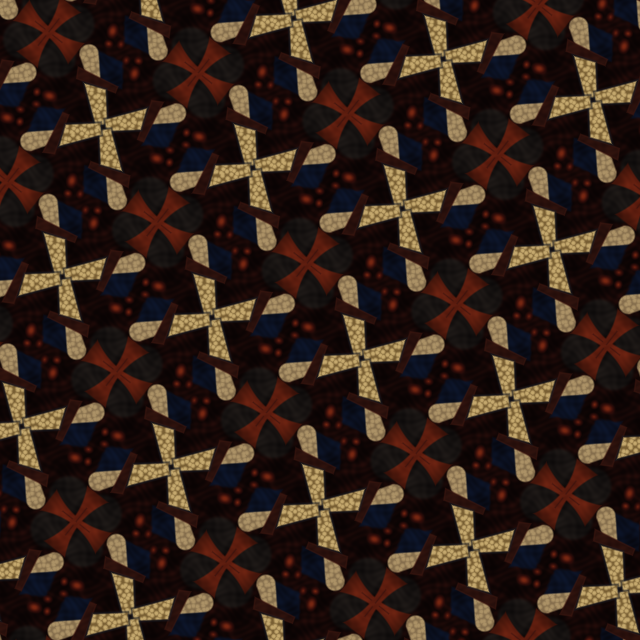
A WebGL 1 fragment shader for this pattern:

```glsl
precision highp float;
// Tilted square lattice of four-armed cream pinwheels, with rust crosses at the
// cell corners, on a dark ground of slate discs, navy patches and red berries.
// One arm of each figure is a distance function, turned four times per cell.

uniform vec2 u_resolution;

const float CELL = 0.2423;                  // lattice step, in canvas heights
const float TILT = 0.266;                   // lattice turn, clockwise radians
const vec2 STAR_CENTRE = vec2(0.5651, 0.4401);
const float TAU = 6.28318;

vec2 hash2(vec2 p) {
  vec2 k = vec2(dot(p, vec2(127.1, 311.7)), dot(p, vec2(269.5, 183.3)));
  return fract(sin(k) * 4375.85);
}

// Distance to the nearest scattered point.
float cellular(vec2 p) {
  vec2 base = floor(p);
  float nearest = 2.0;
  for (int j = -1; j <= 1; j++) {
    for (int i = -1; i <= 1; i++) {
      vec2 site = base + vec2(float(i), float(j));
      nearest = min(nearest, length(site + hash2(site) - p));
    }
  }
  return nearest;
}

// Layered sines with whole frequencies, so they join across cell borders.
float mottle(vec2 q) {
  vec2 w = q * TAU;
  float broad = sin(3.0 * w.x + 2.0 * sin(2.0 * w.y)) * sin(4.0 * w.y + sin(3.0 * w.x));
  float fine = sin(11.0 * w.x + 2.0 * sin(5.0 * w.y)) * sin(13.0 * w.y - 2.0 * sin(4.0 * w.x));
  return 0.5 + 0.3 * broad + 0.2 * fine;
}

float cover(float d, float blur) { return 1.0 - smoothstep(-blur, blur, d); }

vec2 quarterTurn(vec2 p) { return vec2(-p.y, p.x); }

float halfPlane(vec2 p, vec2 a, vec2 b) {
  vec2 e = normalize(b - a);
  return dot(p - a, vec2(e.y, -e.x));
}

// Convex four-sided shape, corners counter-clockwise.
float quad(vec2 p, vec2 a, vec2 b, vec2 c, vec2 d) {
  return max(max(halfPlane(p, a, b), halfPlane(p, b, c)),
             max(halfPlane(p, c, d), halfPlane(p, d, a)));
}

// Capsule whose radius changes from ra at a to rb at b.
float taper(vec2 p, vec2 a, vec2 b, float ra, float rb) {
  vec2 ab = b - a;
  float t = clamp(dot(p - a, ab) / dot(ab, ab), 0.0, 1.0);
  return length(p - a - ab * t) - mix(ra, rb, t);
}

float berry(vec2 p, vec2 centre, vec2 radius) {
  return (length((p - centre) / radius) - 1.0) * radius.x;
}

// Slate disc beside the cross, and the navy patch beside the knob.
vec3 paintGround(vec3 col, vec2 p, vec2 c, float grain, float blur) {
  float disc = length(c - vec2(0.15, 0.09)) - 0.125;
  vec3 slate = mix(vec3(0.045, 0.035, 0.035), vec3(0.12, 0.10, 0.09), grain);
  col = mix(col, slate, cover(disc, blur * 2.0));
  float patchEdge = quad(p, vec2(-0.17, 0.28), vec2(0.05, 0.27),
                         vec2(0.02, 0.44), vec2(-0.18, 0.47));
  vec3 navy = mix(vec3(0.025, 0.03, 0.06), vec3(0.05, 0.085, 0.17), grain);
  return mix(col, navy, cover(patchEdge + 0.02 * (grain - 0.5), blur * 1.5));
}

// One arm of the rust cross, the berries, the brown band and the cream arm.
vec3 paintFigure(vec3 col, vec2 p, vec2 c, float grain, float blur) {
  vec2 axis = vec2(0.92, -0.39);
  float along = dot(c, axis);
  float across = abs(dot(c, quarterTurn(axis)));
  float rust = max(across - 0.027 - 1.15 * along * along, max(along - 0.225, -along - 0.01));
  vec3 rustTone = mix(vec3(0.31, 0.09, 0.045), vec3(0.43, 0.14, 0.07), grain);
  rustTone *= 1.0 - 0.35 * smoothstep(0.13, 0.23, along);
  col = mix(col, rustTone, cover(rust, blur));
  float seam = max(across - 0.003, max(along - 0.11, -along));
  col = mix(col, vec3(0.19, 0.06, 0.05), 0.7 * cover(seam, blur));

  float fruit = berry(p, vec2(0.104, 0.386), vec2(0.033, 0.045));
  fruit = min(fruit, berry(p, vec2(0.030, 0.455), vec2(0.021, 0.026)));
  fruit = min(fruit, berry(p, vec2(0.107, 0.472), vec2(0.026, 0.023)));
  vec3 fruitTone = mix(vec3(0.20, 0.05, 0.035), vec3(0.46, 0.15, 0.07), cover(fruit + 0.016, 0.014));
  col = mix(col, fruitTone, cover(fruit, blur * 1.4));

  float knob = taper(p, vec2(-0.212, 0.432), vec2(-0.145, 0.30), 0.062, 0.042);
  float arm = quad(p, vec2(0.02, 0.025), vec2(-0.048, 0.237), vec2(-0.19, 0.24), vec2(-0.05, 0.0));
  float band = quad(p, vec2(-0.25, 0.255), vec2(0.02, 0.232), vec2(0.025, 0.278), vec2(-0.26, 0.335));
  float fleck = smoothstep(0.15, 0.8, cellular(p * 34.0));
  vec3 pale = mix(vec3(0.67, 0.57, 0.40), vec3(0.52, 0.43, 0.30), fleck);
  vec3 gold = mix(vec3(0.77, 0.66, 0.43), vec3(0.47, 0.37, 0.20), fleck);
  col = mix(col, pale, cover(knob, blur));
  vec3 brown = mix(vec3(0.10, 0.035, 0.03), vec3(0.20, 0.08, 0.055), grain);
  brown = mix(brown, vec3(0.24, 0.09, 0.06), cover(abs(band) - 0.005, blur));
  col = mix(col, brown, cover(band, blur));
  col = mix(col, vec3(0.09, 0.10, 0.13), 0.6 * cover(arm - 0.012, blur));
  return mix(col, gold, cover(arm, blur));
}

void main() {
  float side = min(u_resolution.x, u_resolution.y);
  vec2 pos = (gl_FragCoord.xy / side - STAR_CENTRE) / CELL;
  float s = sin(TILT), k = cos(TILT);
  vec2 q = vec2(k * pos.x - s * pos.y, s * pos.x + k * pos.y);
  float blur = 1.2 / (side * CELL);
  vec2 p = fract(q + 0.5) - 0.5;            // about the pinwheel
  vec2 c = fract(q) - 0.5;                  // about the cross
  float grain = mottle(p);

  vec3 col = mix(vec3(0.035, 0.012, 0.012), vec3(0.14, 0.045, 0.035), grain * grain);
  for (int i = 0; i < 4; i++) {
    col = paintGround(col, p, c, grain, blur);
    p = quarterTurn(p);
    c = quarterTurn(c);
  }
  for (int i = 0; i < 4; i++) {
    col = paintFigure(col, p, c, grain, blur);
    p = quarterTurn(p);
    c = quarterTurn(c);
  }
  gl_FragColor = vec4(col, 1.0);
}
```
